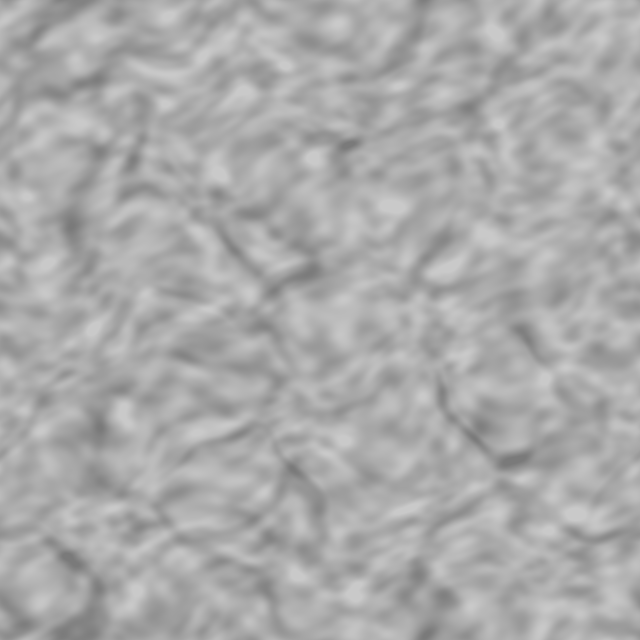
Reproduce this texture procedurally as a Shadertoy shader.

```glsl
// Draws a seamless crumpled grey surface: soft slanted grain crossed by broken dark creases.

const float BASE_GREY = 0.683;
const float RISING_GRAIN = 0.15;
const float FALLING_GRAIN = 0.11;
const float FINE_GRAIN = 0.05;
const float MOTTLE = 0.085;
const float CREASE_DEPTH = 0.10;
const float CREASE_WIDTH = 0.13;
const float WARP_AMOUNT = 0.035;
const float WIGGLE_AMOUNT = 0.012;

// Whole-number lattices: each maps the unit tile to slanted noise cells.
const mat2 RISING_CELLS = mat2(18, -16, 8, 30);
const mat2 FALLING_CELLS = mat2(16, 14, -8, 28);
const mat2 FINE_CELLS = mat2(34, -12, 8, 52);
const mat2 MOTTLE_CELLS = mat2(11, -4, 3, 15);
const mat2 RISING_CREASES = mat2(3, -3, 2, 5);
const mat2 FALLING_CREASES = mat2(3, 4, -2, 5);
const mat2 WARP_CELLS = mat2(6, 0, 0, 6);
const mat2 WIGGLE_CELLS = mat2(15, 0, 0, 15);
const mat2 MASK_CELLS = mat2(4, 0, 0, 4);

float hash(vec2 p) {
    return fract(sin(dot(p, vec2(127.1, 311.7))) * 43758.5453);
}

// Slope at a lattice corner, identical for corners one whole tile apart.
float cornerSlope(vec2 corner, vec2 offset, mat2 cells, mat2 toTile, float seed) {
    vec2 tile = floor(toTile * corner + 1e-4);
    vec2 wrapped = round(corner - cells * tile);
    float angle = 6.28318 * hash(wrapped + seed * vec2(17.3, 9.1));
    return dot(vec2(cos(angle), sin(angle)), offset);
}

// Gradient noise that wraps over the unit tile for any whole-number lattice.
float tileNoise(vec2 uv, mat2 cells, float seed) {
    mat2 toTile = inverse(cells);
    vec2 q = cells * uv;
    vec2 i = floor(q);
    vec2 f = q - i;
    vec2 w = f * f * f * (f * (f * 6.0 - 15.0) + 10.0);
    vec2 e = vec2(1.0, 0.0);
    float a = cornerSlope(i, f, cells, toTile, seed);
    float b = cornerSlope(i + e, f - e, cells, toTile, seed);
    float c = cornerSlope(i + e.yx, f - e.yx, cells, toTile, seed);
    float d = cornerSlope(i + 1.0, f - 1.0, cells, toTile, seed);
    return mix(mix(a, b, w.x), mix(c, d, w.x), w.y);
}

vec2 displacement(vec2 uv, mat2 cells, float seed) {
    return vec2(tileNoise(uv, cells, seed), tileNoise(uv, cells, seed + 1.0));
}

// Dark line along the zero crossings of the noise, faded out in places.
float crease(vec2 uv, mat2 cells, float seed) {
    float ridge = 1.0 - smoothstep(0.0, CREASE_WIDTH, abs(tileNoise(uv, cells, seed)));
    float presence = smoothstep(-0.2, 0.35, tileNoise(uv, MASK_CELLS, seed + 1.0));
    return ridge * presence;
}

void mainImage(out vec4 fragColor, in vec2 fragCoord) {
    vec2 uv = fragCoord / iResolution.xy;

    // Bend the surface so that no direction runs perfectly straight.
    vec2 bent = uv + WARP_AMOUNT * displacement(uv, WARP_CELLS, 1.0);
    vec2 ragged = bent + WIGGLE_AMOUNT * displacement(uv, WIGGLE_CELLS, 3.0) * 2.0;

    // Soft grain in two slants, with finer and broader variation.
    float grey = BASE_GREY;
    grey += RISING_GRAIN * tileNoise(bent, RISING_CELLS, 5.0);
    grey += FALLING_GRAIN * tileNoise(bent, FALLING_CELLS, 6.0);
    grey += FINE_GRAIN * tileNoise(bent, FINE_CELLS, 7.0);
    grey += MOTTLE * tileNoise(bent, MOTTLE_CELLS, 8.0);

    // Large broken creases.
    grey -= CREASE_DEPTH * crease(ragged, RISING_CREASES, 9.0);
    grey -= CREASE_DEPTH * crease(ragged, FALLING_CREASES, 12.0);

    fragColor = vec4(vec3(clamp(grey, 0.48, 0.79)), 1.0);
}
```
